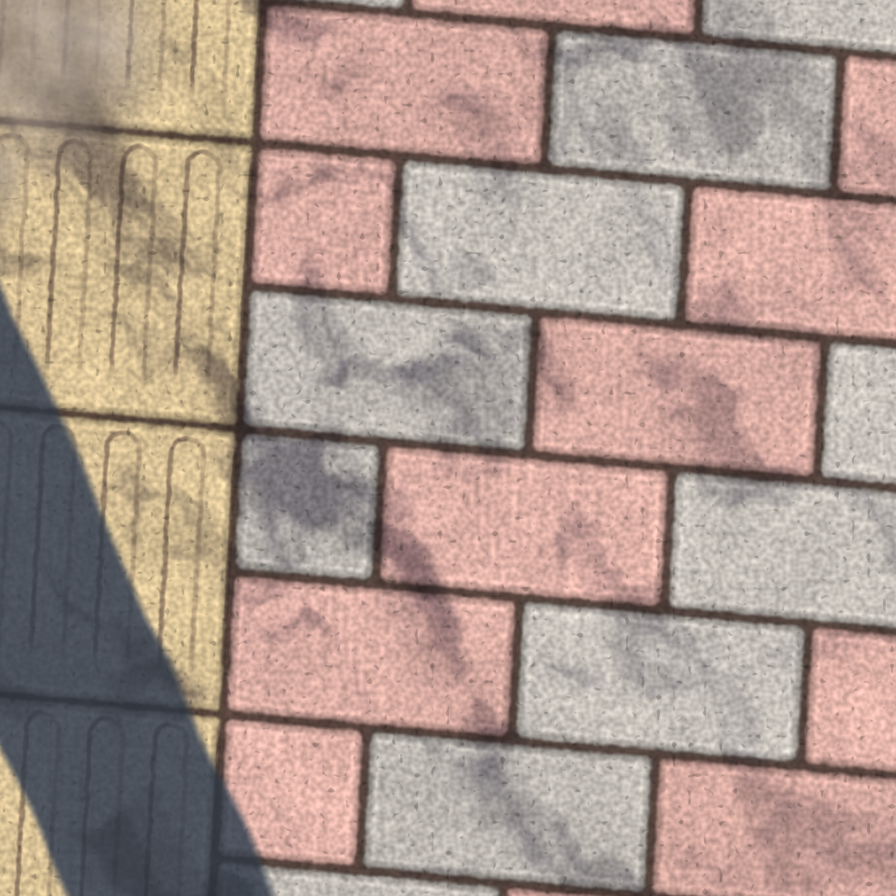
Reproduce this texture procedurally as a three.js fragment shader.

```glsl
// Skewed running-bond paving in pink and grey, beside a strip of ribbed yellow tiles.
// Both are rounded-box distances in one sheared grid; gradient noise adds grain,
// wear and dappled shade, and a broad diagonal shadow falls across the strip.
#define ROW_H 0.1595
#define BRICK_W 0.3225
#define JOINT 0.0046
#define SOFT 0.0028
#define GRAIN 0.19
#define DAPPLE 0.85
#define PINK vec3(0.87, 0.69, 0.65)
#define GREY vec3(0.77, 0.75, 0.72)
#define YELLOW vec3(0.85, 0.76, 0.59)
#define MORTAR vec3(0.34, 0.26, 0.23)
#define SHADOW vec3(0.27, 0.30, 0.35)

varying vec2 vUv;

float hash(vec2 p) {
  return fract(sin(dot(p, vec2(127.1, 311.7))) * 43758.5);
}

float corner(vec2 cell, vec2 f, vec2 o) {
  float a = 6.2832 * hash(cell + o);
  return dot(vec2(cos(a), sin(a)), f - o);
}

float gradNoise(vec2 p) {
  vec2 i = floor(p), f = fract(p);
  vec2 u = f * f * f * (f * (f * 6.0 - 15.0) + 10.0);
  return mix(mix(corner(i, f, vec2(0.0)), corner(i, f, vec2(1.0, 0.0)), u.x),
             mix(corner(i, f, vec2(0.0, 1.0)), corner(i, f, vec2(1.0)), u.x), u.y);
}

float fbm(vec2 p) {
  float sum = 0.0, amp = 1.0;
  for (int i = 0; i < 4; i++) {
    sum += amp * gradNoise(p);
    p = p * 2.03 + 17.3;
    amp *= 0.5;
  }
  return sum;
}

float roundBox(vec2 p, vec2 halfSize, float r) {
  vec2 d = abs(p) - halfSize + r;
  return length(max(d, 0.0)) + min(max(d.x, d.y), 0.0) - r;
}

// Lays a face over the mortar, with a dark worn edge and a faint lit rim inside it
vec3 setInMortar(vec3 face, float d) {
  face *= mix(0.78, 1.0, smoothstep(0.0, 0.010, -d));
  face *= 1.0 + 0.06 * (1.0 - smoothstep(0.0, 0.004, abs(d + 0.010)));
  vec3 joint = mix(MORTAR, face * 0.5, 0.3);
  return mix(face, joint, smoothstep(-SOFT, SOFT, d));
}

// Colours alternate along a row and swap every second row; odd rows start with a half
vec3 bricks(vec2 q, float wobble) {
  float row = floor(q.y / ROW_H);
  float shift = 0.5 * mod(row, 2.0);
  float col = floor(q.x / BRICK_W + shift);
  float left = max(col - shift, 0.0) * BRICK_W;
  float right = (col + 1.0 - shift) * BRICK_W;
  vec2 centre = vec2(0.5 * (left + right), (row + 0.5) * ROW_H);
  vec2 halfSize = 0.5 * vec2(right - left, ROW_H) - JOINT;
  float isGrey = mod(col + floor(row * 0.5), 2.0);
  vec3 face = mix(PINK, GREY, isGrey);
  face *= 0.96 + 0.07 * hash(vec2(col, row));
  return setInMortar(face, roundBox(q - centre, halfSize, 0.009) + wobble);
}

// Square tiles two rows tall, each with four long ribs open at the foot
vec3 ribbedTiles(vec2 q, float wobble) {
  float size = 2.0 * ROW_H;
  vec2 t = vec2(-q.x, mod(q.y - ROW_H, size));
  float x = mod(t.x - 0.0202, 0.0716) - 0.0358;
  float rib = length(vec2(x, t.y - clamp(t.y, 0.034, 0.30))) - 0.018;
  float groove = 1.0 - smoothstep(0.0008, 0.0045, abs(rib + wobble));
  groove *= mix(0.28, 0.55, smoothstep(-0.01, 0.01, x));
  groove *= 1.0 - smoothstep(0.25, 0.282, t.y);
  vec3 face = mix(YELLOW, MORTAR, groove);
  return setInMortar(face, roundBox(t - 0.5 * size, vec2(0.5 * size - 0.0035), 0.005) + wobble);
}

void main() {
  vec2 p = vec2(vUv.x, 1.0 - vUv.y);

  // Sheared paving axes, with the origin where the strip meets the top edge
  vec2 o = p - vec2(0.294, 0.0);
  vec2 q = vec2(o.x + 0.057 * o.y, o.y - 0.09 * o.x) / 1.00513;
  float wobble = 0.0022 * gradNoise(p * 55.0) + 0.0012 * gradNoise(p * 130.0);
  vec3 colour = q.x > 0.0 ? bricks(q, wobble) : ribbedTiles(q, wobble);

  // Sandy grain, broad stains and small dark pits
  float grain = gradNoise(p * 170.0) + 0.7 * gradNoise(p * 95.0 + 31.0);
  colour *= 1.0 + GRAIN * grain + 0.08 * fbm(p * 14.0);
  colour *= 1.0 - 0.22 * smoothstep(0.32, 0.55, gradNoise(p * 115.0 + 7.0));

  // Dappled shade in diagonal streaks, fading to the right
  vec2 streak = vec2(dot(p, vec2(0.77, 0.64)) * 4.5, dot(p, vec2(-0.64, 0.77)) * 9.0);
  float shade = smoothstep(-0.02, 0.55, fbm(streak + 0.5 * fbm(p * 7.0) + 3.7));
  shade *= DAPPLE * mix(1.0, 0.5, smoothstep(0.45, 0.95, p.x));
  colour *= mix(vec3(1.0), vec3(0.56, 0.55, 0.61), shade);

  // Blurred haze over the upper left corner
  float haze = 1.0 - smoothstep(0.05, 0.17, length(p - vec2(0.05, 0.05)));
  float sideHaze = 1.0 - smoothstep(0.0, 0.07, length((p - vec2(0.0, 0.19)) * vec2(1.5, 0.8)));
  haze = max(haze, 0.8 * sideHaze);
  colour = mix(colour, vec3(0.60, 0.55, 0.51) + 0.16 * fbm(p * 12.0), 0.8 * haze);

  // Broad diagonal shadow, which keeps a trace of the surface below
  float across = p.x - 0.45 * p.y + 0.008 * gradNoise(p * 9.0);
  float band = smoothstep(-0.379, -0.365, across) * (1.0 - smoothstep(-0.151, -0.136, across));
  float luma = dot(colour, vec3(0.3, 0.59, 0.11));
  colour = mix(colour, SHADOW * (0.58 + 0.55 * luma), 0.95 * band);
  gl_FragColor = vec4(clamp(colour, 0.0, 1.0), 1.0);
}
```
